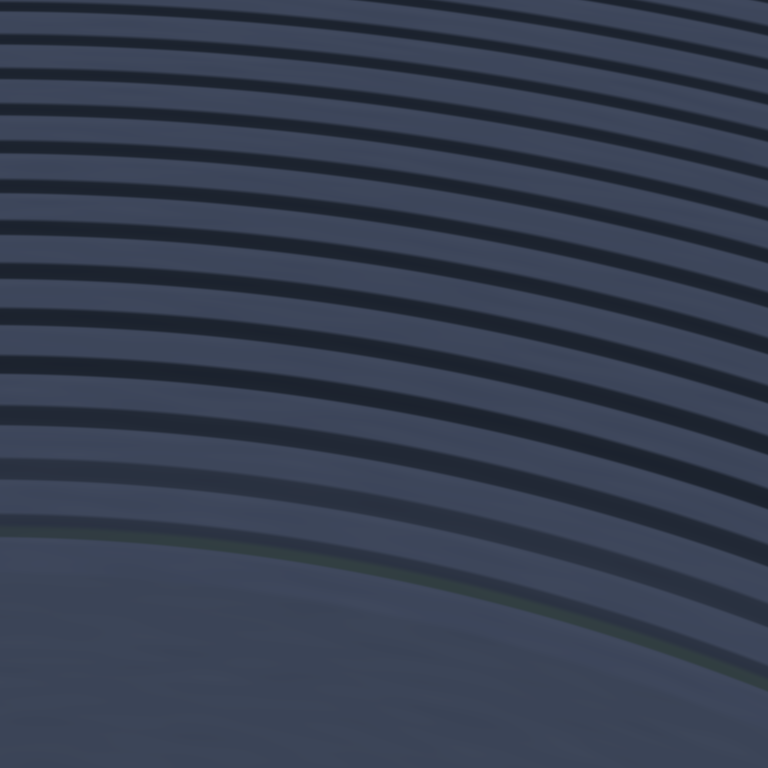
This background is drawn by a Shadertoy shader. Its source:

```glsl
#define SLAB_COLOR vec3(0.240, 0.275, 0.355)
#define FLOOR_COLOR vec3(0.233, 0.268, 0.342)
#define GROOVE_COLOR vec3(0.108, 0.135, 0.180)
#define MOSS_COLOR vec3(0.195, 0.245, 0.258)
#define FIRST_GROOVE 0.684
#define PITCH 0.0759
#define RECESSION 0.029
#define BEND 0.120
#define BEND_GROWTH 0.116
#define FLOOR_EDGE -0.79
#define GRAIN 0.012

vec2 hashGradient(vec2 cell) {
    vec2 p = vec2(dot(cell, vec2(127.1, 311.7)), dot(cell, vec2(269.5, 183.3)));
    return 2.0 * fract(sin(p) * 43758.5) - 1.0;
}

float gradientNoise(vec2 p) {
    vec2 cell = floor(p);
    vec2 f = fract(p);
    vec2 u = f * f * (3.0 - 2.0 * f);
    float a = dot(hashGradient(cell), f);
    float b = dot(hashGradient(cell + vec2(1, 0)), f - vec2(1, 0));
    float c = dot(hashGradient(cell + vec2(0, 1)), f - vec2(0, 1));
    float d = dot(hashGradient(cell + vec2(1, 1)), f - vec2(1, 1));
    return mix(mix(a, b, u.x), mix(c, d, u.x), u.y);
}

// Straightens the arcs: gives the height, from the top, at the left border
float unbend(vec2 uv) {
    float fall = mix(uv.x * uv.x, uv.x, 0.05);
    return (1.0 - uv.y - BEND * fall) / (1.0 + BEND_GROWTH * fall);
}

void mainImage(out vec4 fragColor, in vec2 fragCoord) {
    vec2 uv = fragCoord / iResolution.xy;
    float pixel = 1.0 / iResolution.y;

    // Groove number, growing upward with receding spacing
    float rise = FIRST_GROOVE - unbend(uv);
    float row = rise / (PITCH - RECESSION * rise);
    float index = max(floor(row + 0.5), 0.0);
    float scale = 1.0 + RECESSION * row;
    float pitch = PITCH / (scale * scale);
    float offset = (row - index) * pitch;

    // Groove profile: soft upper lip, crisper lower lip
    float halfWidth = pitch * mix(0.20, 0.155, clamp(index / 12.0, 0.0, 1.0));
    float upperSoft = max(0.0030, pixel);
    float lowerSoft = max(0.0020, pixel);
    float groove = smoothstep(-lowerSoft, lowerSoft, offset + halfWidth)
                 * (1.0 - smoothstep(-upperSoft, upperSoft, offset - halfWidth));
    float strength = mix(0.55, 1.0, smoothstep(0.5, 3.0, index));

    // Slabs over the smooth floor
    float slab = smoothstep(-0.06, 0.06, row - FLOOR_EDGE);
    vec3 color = mix(FLOOR_COLOR, SLAB_COLOR, slab);
    float lipDistance = (offset + halfWidth + 0.004) / 0.004;
    color += 0.008 * exp(-lipDistance * lipDistance);

    // Grooves, with a mossy lower half in the nearest one
    float across = clamp(offset / halfWidth, -1.0, 1.0);
    vec3 shade = mix(SLAB_COLOR, GROOVE_COLOR, strength);
    shade += 0.012 * across * across;
    float moss = (1.0 - step(0.5, index)) * (1.0 - smoothstep(-0.35, 0.25, across));
    moss *= mix(0.65, 1.0, smoothstep(0.0, 0.3, uv.x));
    shade = mix(shade, MOSS_COLOR, moss);
    color = mix(color, shade, groove);

    // Faint streaks that follow the arcs
    color += GRAIN * gradientNoise(vec2(uv.x * 9.0, row * 5.0)) * (1.0 - 0.5 * groove);
    fragColor = vec4(color, 1.0);
}
```
